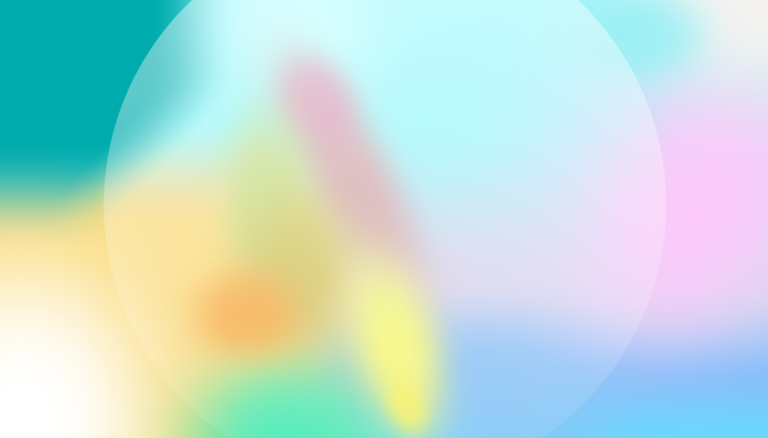
Reproduce this background procedurally as a Shadertoy shader.

```glsl
// Soft pastel mesh gradient of blurred colour glows under a large translucent disc.

// Blends a soft elliptical glow over a colour; lean shears the ellipse sideways.
vec3 glow(vec3 under, vec2 p, vec2 center, vec2 radii, float lean, vec3 tint, float strength) {
    vec2 q = p - center;
    q.x -= lean * q.y;
    float d = length(q / radii);
    return mix(under, tint, strength * exp(-d * d * d));
}

// Vertical sweep: sky blue, periwinkle, lavender, aqua.
vec3 skySweep(float y) {
    vec3 c = mix(vec3(0.42, 0.84, 1.0), vec3(0.51, 0.74, 0.98), smoothstep(0.0, 0.16, y));
    c = mix(c, vec3(0.84, 0.83, 0.92), smoothstep(0.13, 0.36, y));
    return mix(c, vec3(0.58, 0.97, 0.985), smoothstep(0.36, 0.72, y));
}

// Gold, teal and white fields on the left side.
vec3 leftFields(vec3 c, vec2 p) {
    float gold = (1.0 - smoothstep(0.6, 0.95, p.x)) * (1.0 - smoothstep(0.48, 0.74, p.y));
    c = mix(c, vec3(0.98, 0.86, 0.49), gold);
    float tealEdge = mix(0.08, 0.34, smoothstep(0.45, 0.85, p.y));
    float teal = smoothstep(0.42, 0.68, p.y) * (1.0 - smoothstep(tealEdge, tealEdge + 0.21, p.x));
    c = mix(c, vec3(0.0, 0.67, 0.68), teal);
    return glow(c, p, vec2(0.05, 0.04), vec2(0.31, 0.37), 0.0, vec3(1.0), 1.0);
}

// Pink, pale and aqua glows on the right side.
vec3 rightGlows(vec3 c, vec2 p) {
    c = glow(c, p, vec2(1.15, 0.08), vec2(0.25, 0.18), 0.0, vec3(0.55, 0.77, 0.96), 0.8);
    c = glow(c, p, vec2(1.60, 0.58), vec2(0.40, 0.36), 0.2, vec3(0.87, 0.85, 0.97), 0.9);
    c = glow(c, p, vec2(1.60, 0.53), vec2(0.23, 0.27), 0.3, vec3(0.99, 0.79, 0.98), 0.95);
    c = glow(c, p, vec2(1.76, 1.02), vec2(0.34, 0.24), 0.0, vec3(0.96, 0.95, 0.94), 1.0);
    return glow(c, p, vec2(1.46, 0.92), vec2(0.14, 0.10), 0.0, vec3(0.58, 0.94, 0.96), 0.8);
}

// Saturated blurred shapes in the middle.
vec3 centerGlows(vec3 c, vec2 p) {
    c = glow(c, p, vec2(0.69, 0.94), vec2(0.17, 0.17), 0.0, vec3(0.75, 1.0, 1.0), 0.8);
    c = glow(c, p, vec2(0.66, -0.02), vec2(0.23, 0.20), 0.0, vec3(0.30, 0.92, 0.72), 1.0);
    c = glow(c, p, vec2(0.80, 0.60), vec2(0.11, 0.25), -0.46, vec3(0.83, 0.64, 0.66), 0.95);
    c = glow(c, p, vec2(0.725, 0.77), vec2(0.085, 0.10), -0.2, vec3(0.86, 0.58, 0.71), 0.8);
    c = glow(c, p, vec2(0.61, 0.55), vec2(0.10, 0.20), 0.0, vec3(0.77, 0.86, 0.50), 0.9);
    c = glow(c, p, vec2(0.68, 0.38), vec2(0.13, 0.17), 0.0, vec3(0.81, 0.76, 0.36), 0.85);
    c = glow(c, p, vec2(0.56, 0.285), vec2(0.12, 0.10), 0.0, vec3(0.97, 0.66, 0.27), 0.85);
    c = glow(c, p, vec2(0.905, 0.21), vec2(0.105, 0.20), -0.2, vec3(0.96, 0.965, 0.48), 1.0);
    return glow(c, p, vec2(0.93, 0.07), vec2(0.045, 0.06), -0.2, vec3(1.0, 0.95, 0.36), 0.7);
}

// Translucent white disc, denser towards the top, with a smooth rim.
vec3 frostedDisc(vec3 c, vec2 p, vec2 center, float radius, float pixel) {
    float inside = 1.0 - smoothstep(-pixel, pixel, length(p - center) - radius);
    return mix(c, vec3(1.0), inside * mix(0.08, 0.44, p.y));
}

void mainImage(out vec4 fragColor, in vec2 fragCoord) {
    vec2 p = fragCoord / iResolution.y;
    vec3 color = skySweep(p.y);
    color = leftFields(color, p);
    color = rightGlows(color, p);
    color = centerGlows(color, p);
    color = frostedDisc(color, p, vec2(0.879, 0.533), 0.642, 1.0 / iResolution.y);
    fragColor = vec4(color, 1.0);
}
```
